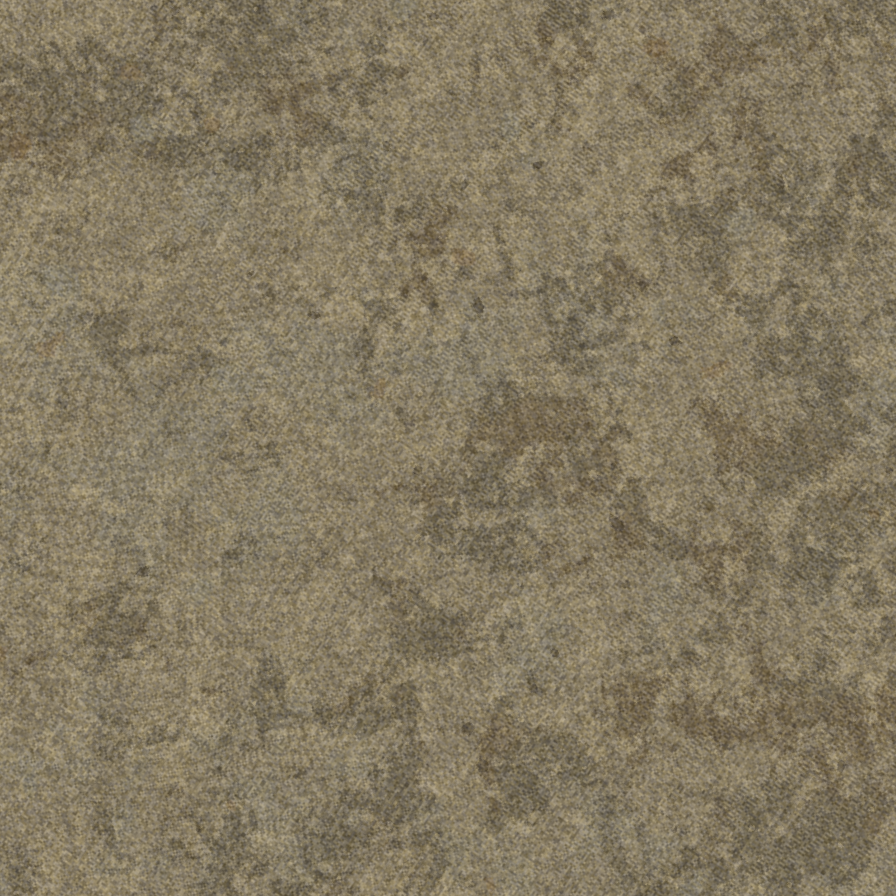
This texture is drawn by a WebGL 1 fragment shader. Its source:

```glsl
precision highp float;
// Weathered sandy ground: mottled olive-brown stone with fine grain, stains and chips.

uniform vec2 u_resolution;

// Colours
const vec3 SAND = vec3(0.528, 0.484, 0.390);
const vec3 DAMP = vec3(0.405, 0.372, 0.298);
const vec3 EARTH = vec3(0.415, 0.360, 0.270);
const vec3 DUST = vec3(0.605, 0.553, 0.435);
const vec3 ASH = vec3(0.530, 0.505, 0.430);
const vec3 RUST = vec3(0.520, 0.415, 0.275);
const vec3 PEBBLE = vec3(0.635, 0.580, 0.455);
const vec3 PIT = vec3(0.290, 0.255, 0.200);

// Feature frequencies, in repeats per canvas
const float REGION_FREQ = 4.0;
const float STAIN_FREQ = 17.0;
const float DUST_FREQ = 23.0;
const float CRUMB_FREQ = 72.0;
const float GRAIN_FREQ = 425.0;
const float COARSE_GRAIN_FREQ = 245.0;

// Strengths
const float STAIN_AMOUNT = 0.62;
const float DUST_AMOUNT = 0.50;
const float CRUMB_AMOUNT = 0.22;
const float GRAIN_AMOUNT = 0.205;
const float COARSE_GRAIN_AMOUNT = 0.080;
const float GRAIN_TINT = 0.075;

float hash(vec2 p) {
  return fract(sin(dot(p, vec2(127.1, 311.7))) * 43758.5453);
}

float noise(vec2 p) {
  vec2 cell = floor(p);
  vec2 f = fract(p);
  f = f * f * (3.0 - 2.0 * f);
  float low = mix(hash(cell), hash(cell + vec2(1.0, 0.0)), f.x);
  float high = mix(hash(cell + vec2(0.0, 1.0)), hash(cell + vec2(1.0, 1.0)), f.x);
  return mix(low, high, f.y);
}

float fbm(vec2 p) {
  const mat2 TURN = mat2(1.6, 1.2, -1.2, 1.6);
  float sum = 0.0;
  float weight = 1.0;
  float total = 0.0;
  for (int i = 0; i < 5; i++) {
    sum += weight * noise(p);
    total += weight;
    weight *= 0.70;
    p = TURN * p + 17.3;
  }
  return sum / total;
}

// Coverage of ragged, randomly turned chips scattered over a jittered grid.
float chips(vec2 uv, float freq, float density, float radius, float seed) {
  vec2 p = uv * freq;
  vec2 home = floor(p);
  float ragged = 2.6 * (fbm(p * 2.5 + seed) - 0.5);
  float cover = 0.0;
  for (int y = -1; y <= 1; y++) {
    for (int x = -1; x <= 1; x++) {
      vec2 cell = home + vec2(float(x), float(y));
      vec2 id = cell + seed;
      vec2 d = p - cell - vec2(hash(id + 3.1), hash(id + 7.7));
      float angle = 6.2832 * hash(id + 11.3);
      float c = cos(angle);
      float s = sin(angle);
      d = mat2(c, -s, s, c) * d;
      d.y *= mix(1.0, 1.8, hash(id + 19.9));
      float size = radius * mix(0.45, 1.0, hash(id + 23.5));
      float edge = length(d) / size - 1.0 + ragged;
      float present = step(hash(id + 31.7), density);
      cover = max(cover, present * (1.0 - smoothstep(-0.2, 0.15, edge)));
    }
  }
  return cover;
}

void main() {
  vec2 uv = gl_FragCoord.xy / min(u_resolution.x, u_resolution.y);
  // Turned lattice keeps the noise from lining up with the canvas
  vec2 turned = mat2(0.829, 0.559, -0.559, 0.829) * uv;

  // Broad regions decide where the surface is blotchy or smooth
  float region = fbm(turned * REGION_FREQ + 4.2) - 0.5;
  float tint = fbm(turned * 9.0 + 61.0);
  vec2 warp = vec2(noise(uv * 20.0 + 9.0), noise(uv * 20.0 + 37.0)) - 0.5;

  // Ragged stains and pale dust
  float crumbs = fbm(turned * CRUMB_FREQ + 51.0) - 0.5;
  float stainField = fbm(turned * STAIN_FREQ + warp + 21.0) + 0.45 * region;
  float dustField = fbm(turned * DUST_FREQ - warp + 83.0) - 0.20 * region;
  float stain = smoothstep(0.49, 0.63, stainField + 0.40 * crumbs);
  float dust = smoothstep(0.50, 0.65, dustField - 0.45 * crumbs);
  vec3 color = mix(SAND, ASH, 0.5 * smoothstep(0.52, 0.66, tint));
  color = mix(color, DUST, DUST_AMOUNT * dust);
  vec3 stainColor = mix(EARTH, DAMP, smoothstep(0.34, 0.48, tint));
  color = mix(color, stainColor, STAIN_AMOUNT * stain);
  color *= 1.0 - CRUMB_AMOUNT * crumbs;

  // Scattered ash flakes, rust spots, pebbles and pits
  color = mix(color, ASH, 0.60 * chips(uv, 10.0, 0.09, 0.28, 5.0));
  color = mix(color, RUST, 0.35 * chips(uv, 17.0, 0.04, 0.26, 41.0));
  color = mix(color, PEBBLE, 0.60 * chips(uv, 18.0, 0.10, 0.26, 13.0));
  color = mix(color, PEBBLE, 0.50 * chips(uv, 55.0, 0.08, 0.28, 29.0));
  color = mix(color, PIT, 0.45 * chips(uv, 30.0, 0.025, 0.26, 71.0));

  // Fine sand grain, with warm and grey grains
  float grain = GRAIN_AMOUNT * (noise(turned * GRAIN_FREQ) - 0.5);
  grain += COARSE_GRAIN_AMOUNT * (noise(turned.yx * COARSE_GRAIN_FREQ + 7.0) - 0.5);
  float warmth = GRAIN_TINT * (noise(turned * GRAIN_FREQ * 0.8 + 93.0) - 0.5);
  color += grain * vec3(1.0, 0.97, 0.88) + warmth * vec3(0.25, 0.0, -1.0);

  gl_FragColor = vec4(clamp(color, 0.0, 1.0), 1.0);
}
```
